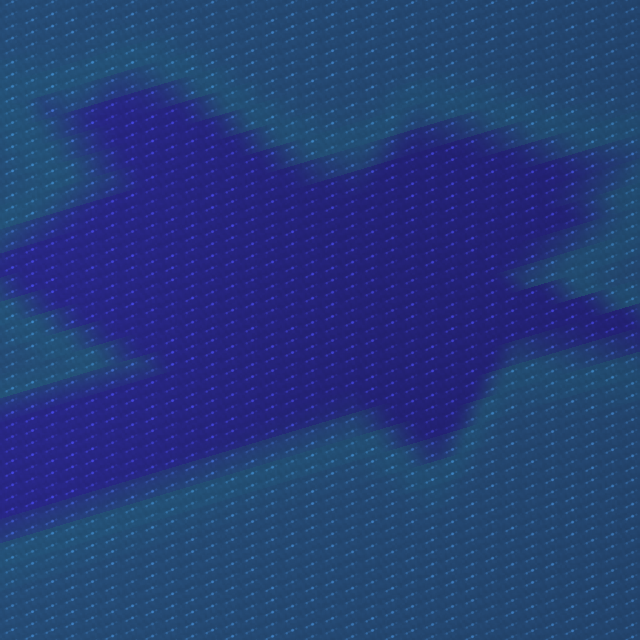
Write a Shadertoy shader that draws this background.

```glsl
// Woven teal cloth with a soft-edged indigo patch and rows of slanted glints.

// Hash without sine, 0 to 1.
float hash(vec2 p) {
    vec3 q = fract(vec3(p.xyx) * 0.1031);
    q += dot(q, q.yzx + 33.33);
    return fract((q.x + q.y) * q.z);
}

// V-shaped profile with its own slope above and below the apex.
float wedge(float y, float apex, float above, float below) {
    return max((y - apex) * above, (apex - y) * below);
}

// Approximate signed distance to the patch, positive inside.
float patchDistance(vec2 p) {
    float top = 0.82 + 0.04 * smoothstep(0.10, 0.20, p.x)
              - 0.13 * smoothstep(0.22, 0.52, p.x)
              + 0.065 * smoothstep(0.55, 0.66, p.x)
              - 0.05 * smoothstep(0.68, 0.95, p.x);
    float bottom = 0.17 + 0.185 * clamp(p.x / 0.55, 0.0, 1.0)
                 - 0.06 * smoothstep(0.55, 0.69, p.x)
                 + 0.165 * smoothstep(0.67, 0.82, p.x);
    // Two notches bite in from each side.
    float left = max(0.18 - wedge(p.y, 0.715, 0.7, 1.64),
                     0.235 - wedge(p.y, 0.427, 1.8, 3.6));
    float right = min(0.90 + wedge(p.y, 0.69, 1.0, 1.0),
                      0.80 + wedge(p.y, 0.565, 1.33, 3.5));
    float upright = min(top - p.y, p.y - bottom) * 0.9;
    float sideways = min(p.x - left, right - p.x) * 0.5;
    return min(upright, sideways);
}

// Soft round dot, measured in canvas units.
float dotAt(vec2 p, vec2 centre, float radius) {
    return 1.0 - smoothstep(radius * 0.3, radius, length(p - centre));
}

void mainImage(out vec4 fragColor, in vec2 fragCoord) {
    vec2 uv = fragCoord / iResolution.xy;
    float slant = uv.y - 0.3 * uv.x;

    // Slanted threads step the edge of the patch.
    float thread = fract(slant * 26.5) - 0.5;
    float d = patchDistance(uv - vec2(0.0, thread * 0.6 / 26.5));
    float inside = smoothstep(-0.035, 0.03, d);

    // Ground colours, lighter to the left, with a green rim round the patch.
    vec3 teal = mix(vec3(0.145, 0.295, 0.46), vec3(0.135, 0.265, 0.425), uv.x);
    float rim = exp(-pow((d + 0.045) / 0.03, 2.0));
    teal += rim * vec3(-0.005, 0.025, 0.01);
    vec3 indigo = mix(vec3(0.155, 0.15, 0.52), vec3(0.135, 0.13, 0.455),
                      smoothstep(0.0, 0.7, uv.x));
    vec3 color = mix(teal, indigo, inside);

    // Sheared lattice: 32 columns and 53 rows of one repeated stitch.
    vec2 lattice = vec2(uv.x * 32.0, slant * 53.0);
    vec2 cell = floor(lattice);
    vec2 local = (fract(lattice) - 0.5) / vec2(32.0, 53.0);
    local.y += 0.3 * local.x;

    // Weave shading along and across the threads.
    float weave = sin(lattice.y * 6.2832) * 0.6
                + sin((lattice.x * 3.0 + lattice.y) * 6.2832) * 0.4;
    color *= 1.0 + 0.04 * weave;
    color *= 0.98 + 0.04 * hash(floor(uv * 256.0));

    // Each stitch has a faint dash, a bright dot and two small ones.
    float dash = (1.0 - smoothstep(0.0007, 0.0022, abs(local.y - 0.4 * local.x)))
               * (1.0 - smoothstep(0.004, 0.011, abs(local.x)));
    float glint = 0.3 * dash
                + dotAt(local, vec2(0.004, 0.002), 0.0034)
                + 0.6 * dotAt(local, vec2(-0.005, -0.003), 0.0028)
                + 0.45 * dotAt(local, vec2(0.010, 0.0045), 0.0025);
    glint *= 0.6 + 0.5 * hash(cell + 7.0);
    vec3 glow = mix(vec3(0.07, 0.15, 0.22), vec3(0.08, 0.09, 0.27), inside);
    color += glow * glint;

    fragColor = vec4(color, 1.0);
}
```
